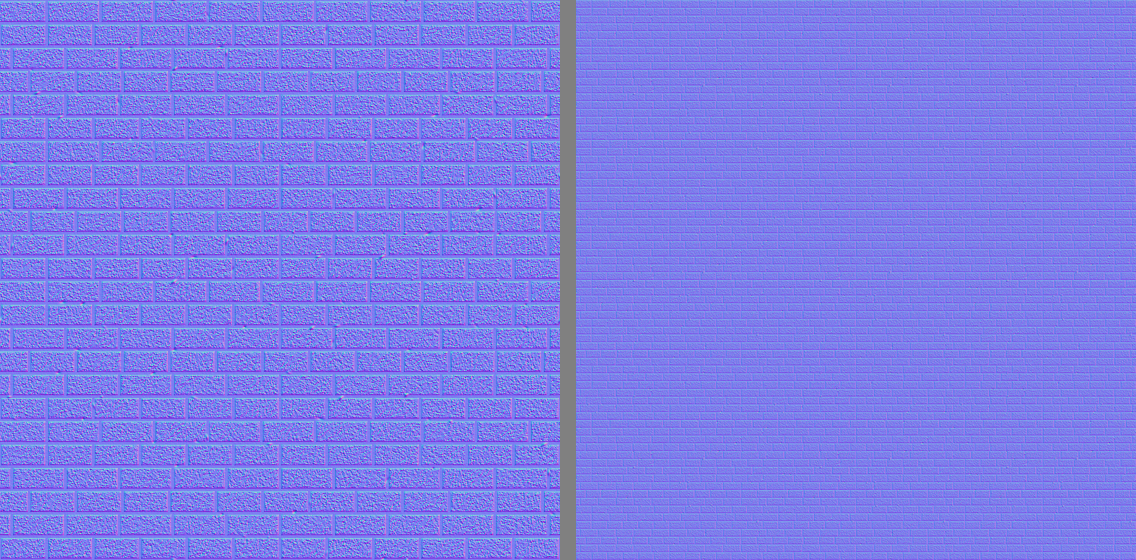
Left: one tile. Right: repeated 3 by 3.
This texture map is drawn by a Shadertoy shader. Its source:

```glsl
// Tangent-space normal map of a running brick wall with finely rough faces and chipped joints.

const float ROWS = 24.0;          // courses up the tile; one unit is one course
const float GRAIN_PER_UNIT = 15.0;
const float BEVEL_AT = 0.078;     // distance from the joint centre to the bevel
const float MICRO_ROUGHNESS = 0.89; // shortening of the normal by finest texture

vec3 hash3(vec2 p) {
    vec3 q = fract(vec3(p.xyx) * vec3(0.1031, 0.1030, 0.0973));
    q += dot(q, q.yxz + 33.33);
    return fract((q.xxy + q.yzz) * q.zyx);
}

// Slope of a field of soft cellular bumps that wraps every "period" cells.
vec2 grainSlope(vec2 p, float period) {
    const float SHARPNESS = 3.5;
    vec2 cell = floor(p);
    vec2 slope = vec2(0.0);
    for (int y = -1; y <= 1; y++) {
        for (int x = -1; x <= 1; x++) {
            vec2 c = cell + vec2(x, y);
            vec3 rnd = hash3(mod(c, period) + 7.0);
            vec2 d = p - c - rnd.xy;
            float height = rnd.z * 2.0 - 1.0;
            slope -= height * 2.0 * SHARPNESS * d * exp(-SHARPNESS * dot(d, d));
        }
    }
    return slope;
}

// Slope (xy) and coverage (z) of a tilted elliptical chip.
vec3 chip(vec2 d, vec2 radius, float angle, float strength) {
    float c = cos(angle), s = sin(angle);
    mat2 turn = mat2(c, s, -s, c);
    vec2 e = (d * turn) / radius;
    float cover = exp(-dot(e, e));
    return vec3(turn * e * cover * strength, cover);
}

// Start offset (x), brick length (y) and brick count (z) of a course.
vec3 courseLayout(float kind) {
    if (kind < 0.5) return vec3(2.0, 2.3, 10.0);
    if (kind < 1.5 || kind > 4.5) return vec3(0.0, 2.0, 12.0);
    if (kind > 2.5 && kind < 3.5) return vec3(1.25, 2.0, 12.0);
    return vec3(0.5, 2.3, 11.0);
}

float bevel(float edgeDistance, float width) {
    float t = (edgeDistance - BEVEL_AT) / width;
    return exp(-t * t);
}

// Chips scattered along the horizontal joints.
vec3 bedChip(vec2 p) {
    vec2 id = vec2(floor(p.x), floor(p.y + 0.5));
    vec2 key = mod(id, ROWS);
    vec3 place = hash3(key + 101.0);
    vec3 form = hash3(key + 211.0);
    vec2 centre = id + vec2(mix(0.3, 0.7, place.x), (place.y - 0.5) * 0.16);
    vec2 radius = vec2(mix(0.05, 0.12, form.x), 0.05);
    float strength = (form.y < 0.5 ? -1.0 : 1.0) * mix(1.0, 2.4, form.z);
    return chip(p - centre, radius, (form.z - 0.5) * 1.4, strength) * step(place.z, 0.13);
}

// An occasional chip beside a vertical joint.
vec3 headChip(vec2 fromJoint, vec2 key) {
    vec3 place = hash3(key + 307.0);
    vec3 form = hash3(key + 401.0);
    vec2 centre = vec2((place.x - 0.5) * 0.1, mix(0.25, 0.75, place.y));
    float strength = (form.y < 0.5 ? -1.0 : 1.0) * mix(0.8, 2.0, form.z);
    return chip(fromJoint - centre, vec2(0.05, 0.11), form.x - 0.5, strength)
        * step(place.z, 0.08);
}

void mainImage(out vec4 fragColor, in vec2 fragCoord) {
    vec2 p = fragCoord / iResolution.xy * ROWS;
    float pixel = ROWS / iResolution.y;

    // Locate the brick; the last one in a course closes the loop.
    float row = floor(p.y);
    vec3 course = courseLayout(mod(ROWS - 1.0 - row, 6.0));
    float along = mod(p.x - course.x, ROWS);
    float index = min(floor(along / course.y), course.z - 1.0);
    float brickEnd = index > course.z - 1.5 ? ROWS : (index + 1.0) * course.y;
    float left = along - index * course.y;
    float right = brickEnd - along;
    float bottom = p.y - row;
    float top = 1.0 - bottom;
    float edge = min(min(left, right), min(bottom, top));

    // Bevels, with strength varying from brick to brick.
    vec3 wear = hash3(vec2(index, row) + 53.0);
    float width = length(vec2(0.03, 0.5 * pixel));
    float face = smoothstep(0.03, 0.075, edge);
    vec2 slope = vec2(
        bevel(right, width) * mix(0.25, 0.65, wear.x) - bevel(left, width) * mix(0.35, 0.6, wear.y),
        bevel(top, width) * 0.65 - bevel(bottom, width) * mix(0.55, 0.75, wear.z)) * face;

    // Fine grain on the faces, faint grain in the mortar.
    float rough = smoothstep(0.06, 0.12, edge);
    vec2 grain = grainSlope(p * GRAIN_PER_UNIT, ROWS * GRAIN_PER_UNIT);
    slope += grain * vec2(0.33, 0.37) * mix(0.12, 1.0, rough);

    // Chips smooth the grain under them and add their own tilt.
    float nearLeft = step(left, right);
    float joint = mod(index + 1.0 - nearLeft, course.z);
    vec2 fromJoint = vec2(mix(-right, left, nearLeft), bottom);
    vec3 damage = bedChip(p) + headChip(fromJoint, vec2(joint, row));
    slope = slope * (1.0 - 0.7 * min(damage.z, 1.0)) + damage.xy;

    vec3 normal = normalize(vec3(slope - 0.015, 1.0));
    normal.z *= MICRO_ROUGHNESS;
    fragColor = vec4(normal * 0.5 + 0.5, 1.0);
}
```
